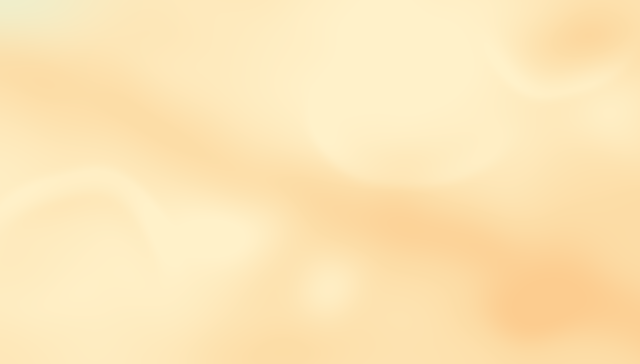
Write a WebGL 2 fragment shader that draws this background.

```glsl
#version 300 es
precision highp float;
// Soft cream and peach haze with blurred puffs, a diagonal shade and faint curved folds.

uniform vec2 u_resolution;
out vec4 fragColor;

vec3 hash3(vec2 cell) {
    vec3 h = fract(cell.xyx * vec3(0.1031, 0.1030, 0.0973));
    h += dot(h, h.yzx + 33.33);
    return fract((h.xxy + h.yzz) * h.zyx);
}

// Layered sines that bend the plane into slow currents
vec2 flow(vec2 p) {
    vec2 q = p;
    float amount = 0.022;
    float frequency = 5.0;
    for (int i = 0; i < 4; i++) {
        q += amount * sin(q.yx * frequency + vec2(1.3, 4.1) * float(i + 1));
        amount *= 0.55;
        frequency *= 1.7;
    }
    return q;
}

// Cellular noise: one light or dark round puff per cell, fading to zero
float puffs(vec2 p) {
    vec2 cell = floor(p);
    float sum = 0.0;
    for (int y = -1; y <= 1; y++) {
        for (int x = -1; x <= 1; x++) {
            vec2 id = cell + vec2(x, y);
            vec3 h = hash3(id + 7.0);
            vec2 d = p - id - h.xy;
            float k = max(1.0 - dot(d, d) / mix(0.5, 1.0, h.z), 0.0);
            sum += (fract(h.z * 7.3) - 0.5) * k * k;
        }
    }
    return sum;
}

float glow(vec2 p, vec2 centre, vec2 size) {
    vec2 d = (p - centre) / size;
    return exp(-dot(d, d));
}

// Curved rim: crisp outside, feathered inside, strongest toward one side
float fold(vec2 p, vec2 centre, float radius, vec2 side) {
    vec2 d = p - centre;
    float r = length(d);
    float edge = (r - radius) / (r > radius ? 0.022 : 0.05);
    float facing = smoothstep(0.1, 0.95, dot(d / max(r, 0.001), normalize(side)));
    return exp(-edge * edge) * facing;
}

void main() {
    vec2 p = gl_FragCoord.xy / u_resolution.y;
    vec2 q = flow(p);

    // Broad shading: diagonal band and deeper lower right
    float tone = 0.71;
    float band = (q.y - 0.80 + 0.38 * q.x) / 0.13;
    tone -= 0.34 * exp(-band * band);
    tone -= 0.22 * smoothstep(0.45, 0.85, q.x) * (1.0 - smoothstep(0.3, 0.65, q.y));
    tone -= 0.16 * smoothstep(1.3, 1.7, q.x) * smoothstep(0.2, 0.5, q.y);

    // Large luminous areas
    tone += 0.30 * glow(q, vec2(1.10, 0.82), vec2(0.36, 0.26));
    tone += 0.20 * glow(q, vec2(0.18, 0.20), vec2(0.36, 0.22));
    tone += 0.40 * glow(q, vec2(0.64, 0.40), vec2(0.16, 0.11));
    tone += 0.38 * glow(q, vec2(0.91, 0.23), vec2(0.09));
    tone += 0.28 * glow(q, vec2(1.67, 0.68), vec2(0.11));

    // Warm hollows
    tone -= 0.30 * glow(q, vec2(1.46, 0.13), vec2(0.16, 0.09));
    tone -= 0.22 * glow(q, vec2(0.76, 0.04), vec2(0.26, 0.11));
    tone -= 0.36 * glow(q, vec2(1.56, 0.88), vec2(0.17, 0.09));

    // Curved folds and scattered puffs
    tone += 0.17 * fold(q, vec2(1.14, 0.78), 0.30, vec2(-0.2, -1.0));
    tone += 0.18 * fold(q, vec2(1.52, 0.96), 0.22, vec2(0.0, -1.0));
    tone += 0.15 * fold(q, vec2(0.20, 0.20), 0.30, vec2(0.1, 1.0));
    tone -= 0.09 * fold(q, vec2(0.20, 0.20), 0.23, vec2(0.3, 1.0));
    tone += 0.22 * puffs(q * 3.2) + 0.09 * puffs(q * vec2(5.0, 7.0) + 11.0);
    tone = clamp(tone, 0.0, 1.0);

    // Peach to cream ramp
    vec3 peach = vec3(0.99, 0.80, 0.56);
    vec3 apricot = vec3(0.99, 0.87, 0.66);
    vec3 cream = vec3(1.0, 0.945, 0.79);
    vec3 colour = mix(peach, apricot, smoothstep(0.0, 0.45, tone));
    colour = mix(colour, cream, clamp((tone - 0.4) / 0.55, 0.0, 1.0));

    // Cool tint in the upper left corner
    colour = mix(colour, vec3(0.93, 0.94, 0.81), 0.85 * glow(q, vec2(0.0, 1.0), vec2(0.24, 0.12)));

    fragColor = vec4(colour, 1.0);
}
```
